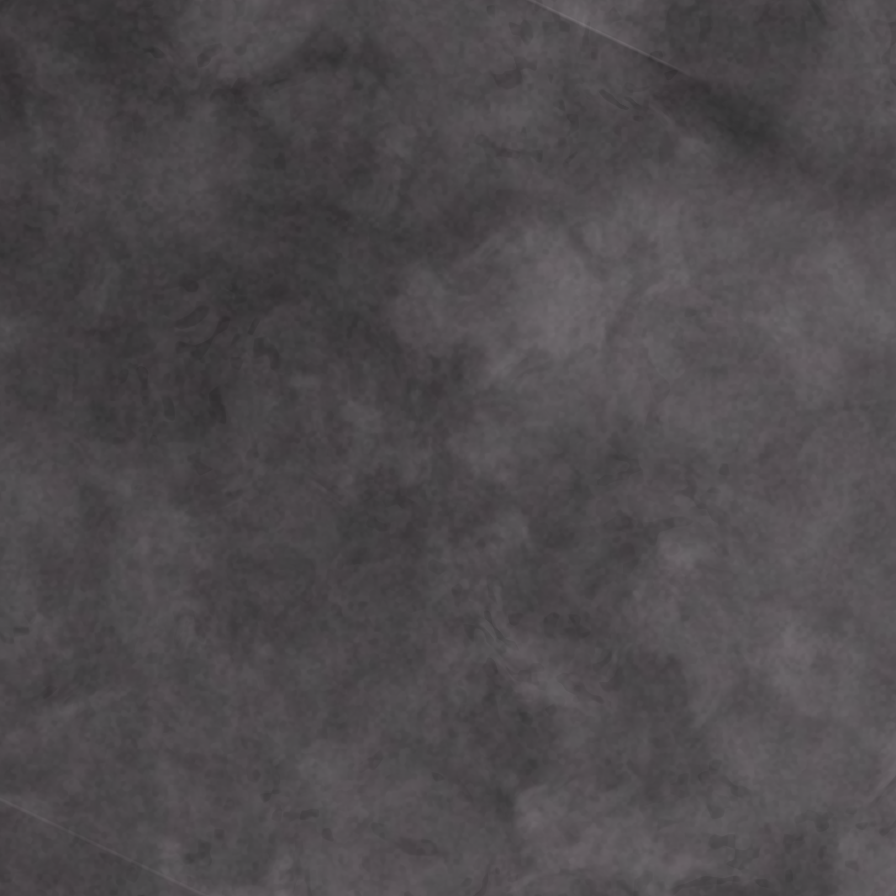
Reproduce this texture procedurally as a Shadertoy shader.

```glsl
// Dark weathered stone slab with two diagonal joints.
// Soft cellular noise is layered into clouds, pale crust, pits and grain,
// then a broad light drift and the slab offsets are added to the tone.

#define BASE_TONE 0.285
#define CLOUD_SCALE 4.0
#define CLOUD_CONTRAST 0.25
#define CRUST_LIGHT 0.055
#define PIT_DEPTH 0.030
#define GRAIN_SCALE 170.0
#define GRAIN_CONTRAST 0.050
#define LIGHT_DRIFT vec2(0.050, -0.030)
#define JOINT_SLOPE 0.47
#define UPPER_LIFT 0.055
#define LOWER_DROP 0.020
#define STONE_TINT vec3(1.022, 0.972, 1.006)

vec3 hash3(vec2 cell) {
    vec3 q = fract(cell.xyx * vec3(0.1031, 0.1030, 0.0973));
    q += dot(q, q.yxz + 33.33);
    return fract((q.xxy + q.yzz) * q.zyx);
}

// Blend of random cell values, weighted by distance to jittered centres.
float cellNoise(vec2 p) {
    vec2 cell = floor(p);
    vec2 local = p - cell;
    float total = 0.0;
    float weightSum = 0.0;
    for (int y = -1; y <= 1; y++) {
        for (int x = -1; x <= 1; x++) {
            vec2 offset = vec2(x, y);
            vec3 rnd = hash3(cell + offset + 57.0);
            vec2 toCentre = offset + 0.15 + 0.7 * rnd.xy - local;
            float weight = exp(-7.0 * dot(toCentre, toCentre));
            total += weight * rnd.z;
            weightSum += weight;
        }
    }
    return total / weightSum;
}

// Rotated octaves of cell noise, normalised to 0..1.
float layeredNoise(vec2 p, int octaves) {
    const mat2 turn = mat2(0.8, 0.6, -0.6, 0.8);
    float total = 0.0;
    float amplitudeSum = 0.0;
    float amplitude = 1.0;
    for (int i = 0; i < octaves; i++) {
        total += amplitude * cellNoise(p);
        amplitudeSum += amplitude;
        amplitude *= 0.62;
        p = turn * p * 2.03 + 11.7;
    }
    return total / amplitudeSum;
}

// Thin bright rim along a joint, given the distance to it.
float rim(float dist) {
    return 1.0 - smoothstep(0.0005, 0.0028, abs(dist));
}

void mainImage(out vec4 fragColor, in vec2 fragCoord) {
    vec2 uv = fragCoord / iResolution.xy;
    vec2 p = vec2(uv.x * iResolution.x / iResolution.y, uv.y);

    // Warped clouds
    vec2 warp = vec2(cellNoise(p * 9.0 + 3.0), cellNoise(p * 9.0 + 41.0)) - 0.5;
    vec2 q = p + 0.05 * warp;
    float clouds = layeredNoise(q * CLOUD_SCALE + 5.0, 6) - 0.5;

    // Ragged pale crust
    float crust = smoothstep(0.55, 0.76, layeredNoise(q * 6.5 + 83.0, 5));

    // Small dark pits, gathered in patches
    float pitPatch = smoothstep(0.40, 0.70, cellNoise(q * 6.0 + 23.0));
    float pits = pitPatch * smoothstep(0.32, 0.08, cellNoise(q * 72.0 + 9.0));

    // Fine grain in two sizes
    float grain = 0.6 * cellNoise(p * GRAIN_SCALE) +
                  0.4 * cellNoise(p * GRAIN_SCALE * 0.5 + 31.0) - 0.5;

    float tone = BASE_TONE + dot(LIGHT_DRIFT, uv - 0.5);
    tone += CLOUD_CONTRAST * clouds + CRUST_LIGHT * crust;
    tone += GRAIN_CONTRAST * grain - PIT_DEPTH * pits;

    // Upper joint: crisp at its left end, dissolving to the right
    float along = uv.y + JOINT_SLOPE * uv.x;
    float slant = length(vec2(1.0, JOINT_SLOPE));
    float upper = (along - 1.278) / slant;
    float blur = mix(0.0015, 0.07, smoothstep(0.75, 0.95, uv.x));
    tone += UPPER_LIFT * smoothstep(-blur, blur, upper);
    tone += 0.05 * rim(upper) * (1.0 - smoothstep(0.72, 0.79, uv.x));

    // Lower joint: a faint step down with a light rim
    float lower = (along - 0.108) / slant;
    tone -= LOWER_DROP * (1.0 - smoothstep(-0.0015, 0.0015, lower));
    tone += 0.03 * rim(lower);

    // Slight rosy mottling over the cool grey
    float rosy = cellNoise(p * 38.0 + 67.0) - 0.5;
    vec3 colour = tone * STONE_TINT + vec3(0.010, -0.006, 0.002) * rosy;
    fragColor = vec4(colour, 1.0);
}
```
